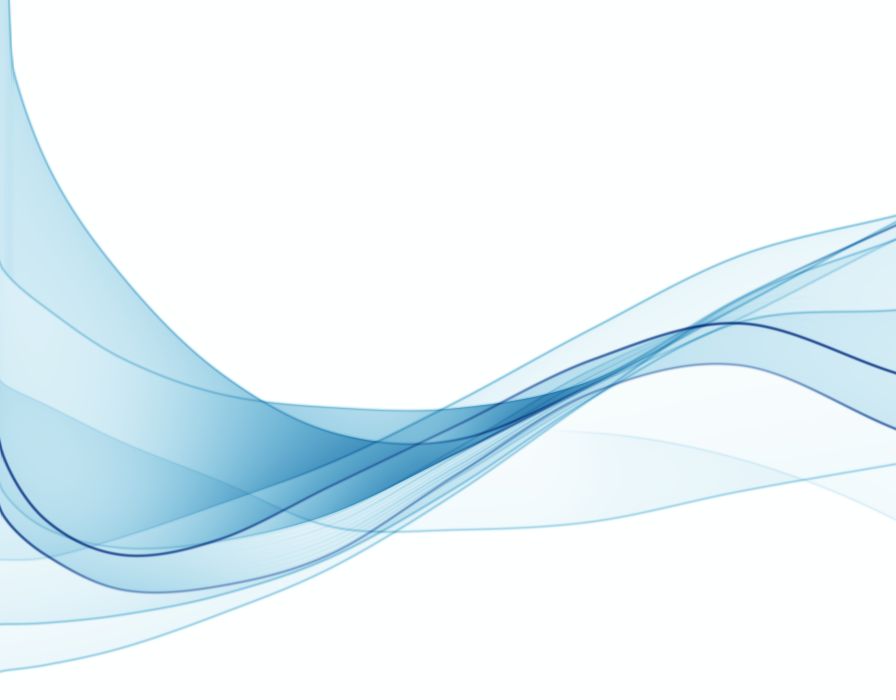
Reproduce this background procedurally as a WebGL 2 fragment shader.

```glsl
#version 300 es
precision highp float;

uniform vec2 u_resolution;
out vec4 fragColor;

#define PAPER vec3(0.995, 1.0, 1.0)
#define BLUE_ABSORB vec3(1.0, 0.42, 0.22)
#define NAVY_ABSORB vec3(1.0, 0.72, 0.36)
#define KNOT_WARP 0.7
#define LINE_WIDTH 0.0019
#define EDGE_FALLOFF 16.0
#define STRANDS 9
#define STRAND_DENSITY 0.3

float hash(float n) {
    n = fract(n * 0.1031);
    n *= n + 33.33;
    return fract(n * (n + n));
}

float bell(float x, float center, float width) {
    float t = (x - center) / width;
    return exp(-t * t);
}

// Catmull-Rom height profile, with knots closer together on the left
float profile(float k[9], float u) {
    float s = 8.0 * pow(clamp(u, 0.0, 1.0), KNOT_WARP);
    int i = min(int(s), 7);
    float t = s - float(i);
    float b = k[i], c = k[i + 1];
    float a = i > 0 ? k[i - 1] : 2.0 * b - c;
    float d = i < 7 ? k[i + 2] : 2.0 * c - b;
    return b + 0.5 * t * (c - a + t * (2.0 * a - 5.0 * b + 4.0 * c - d
             + t * (3.0 * (b - c) + d - a)));
}

// Approximate signed distance to a height curve, positive above it
float above(float y, float h) {
    float slope = dFdx(h) * u_resolution.y;
    return (y - h) / sqrt(1.0 + slope * slope);
}

float cover(float d) {
    return clamp(d * u_resolution.y + 0.5, 0.0, 1.0);
}

// Translucent sheet between two edges, denser close to the first
float sheet(float p, float q, float density) {
    float shade = 0.65 + 0.7 * exp(-abs(p) * EDGE_FALLOFF);
    return abs(cover(p) - cover(q)) * density * shade;
}

float stroke(float d, float width) {
    float w = max(width, 0.65 / u_resolution.y);
    return exp(-d * d / (w * w)) * width / w;
}

void main() {
    vec2 uv = gl_FragCoord.xy / u_resolution;
    float u = uv.x, y = uv.y;

    // Edge heights
    float crestH = profile(float[9](1.0, .77, .603, .467, .382, .372, .452, .563, .683), u);
    crestH += 0.2 * exp(-pow(u / 0.0104, 4.0));
    float wingH = profile(float[9](.625, .56, .487, .437, .418, .417, .458, .575, .678), u);
    float veilH = profile(float[9](.458, .422, .368, .313, .247, .243, .255, .298, .337), u);
    float archH = profile(float[9](.367, .257, .207, .23, .307, .393, .487, .538, .467), u);
    float bowH = profile(float[9](.275, .207, .157, .163, .21, .323, .44, .478, .387), u);
    float foldH = profile(float[9](.308, .245, .217, .227, .267, .353, .45, .545, .658), u);
    float hemH = profile(float[9](.108, .11, .122, .15, .205, .305, .433, .54, .557), u);
    float baseH = profile(float[9](.04, .05, .075, .123, .19, .297, .433, .573, .658), u);
    float sailH = profile(float[9](.2, .203, .233, .28, .34, .427, .532, .635, .692), u);
    float tailH = 0.385 - 0.8 * (u - 0.6) * (u - 0.6);

    // Distances to the edges
    float crest = above(y, crestH), wing = above(y, wingH);
    float veil = above(y, veilH), arch = above(y, archH);
    float bow = above(y, bowH), fold = above(y, foldH);
    float hem = above(y, hemH), base = above(y, baseH);
    float sail = above(y, sailH), tail = above(y, tailH);
    float tailFade = smoothstep(0.58, 0.72, u);
    float rightSide = smoothstep(0.25, 0.4, u);

    // Overlapping sheets
    float ink = sheet(crest, wing, 0.15 - 0.07 * rightSide + 0.85 * bell(u, 0.6, 0.1));
    ink += sheet(arch, wing, 0.09 + 0.32 * bell(u, 0.32, 0.15));
    ink += sheet(sail, crest, 0.07 + 0.25 * bell(u, 0.32, 0.14));
    ink += sheet(fold, crest, 0.05 + 0.85 * bell(u, 0.46, 0.13));
    ink += sheet(veil, arch, 0.11 - 0.07 * rightSide);
    ink += sheet(bow, arch, 0.09 + 0.2 * bell(u, 0.14, 0.16));
    ink += sheet(hem, bow, 0.1 + 0.1 * bell(u, 0.4, 0.2));
    ink += sheet(base, hem, 0.06);
    ink += sheet(tail, veil, 0.04) * tailFade;

    // Fine strands through the narrow crossing
    float crossing = bell(u, 0.58, 0.17);
    for (int i = 0; i < STRANDS; i++) {
        float t = (float(i) + 0.5) / float(STRANDS);
        float h = mix(mix(foldH, bowH, t), mix(archH, baseH, t), smoothstep(0.35, 0.85, u));
        ink += stroke(above(y, h), LINE_WIDTH) * crossing
             * STRAND_DENSITY * (0.4 + hash(float(i) + 7.0));
    }

    // Bright and dark rims
    ink += 0.45 * stroke(crest, LINE_WIDTH) + 0.35 * stroke(wing, LINE_WIDTH);
    ink += (0.08 + 0.27 * rightSide) * stroke(veil, LINE_WIDTH);
    ink += 0.4 * (stroke(hem, LINE_WIDTH) + stroke(base, LINE_WIDTH));
    ink += (0.15 + 0.35 * rightSide) * stroke(sail, LINE_WIDTH);
    ink += 0.25 * stroke(fold, LINE_WIDTH) + 0.1 * tailFade * stroke(tail, LINE_WIDTH);
    float ends = 1.0 - 0.65 * bell(u, 0.45, 0.25);
    float navy = 1.5 * ends * stroke(arch, LINE_WIDTH);
    navy += (0.5 + 0.9 * bell(u, 0.0, 0.08) + 0.5 * smoothstep(0.85, 1.0, u))
          * stroke(bow, LINE_WIDTH);
    navy += 0.6 * bell(u, 0.57, 0.07) * (stroke(crest, LINE_WIDTH) + stroke(fold, LINE_WIDTH));
    navy += 0.5 * smoothstep(0.82, 1.0, u) * stroke(wing, LINE_WIDTH);

    fragColor = vec4(PAPER * exp(-BLUE_ABSORB * ink - NAVY_ABSORB * navy), 1.0);
}
```
